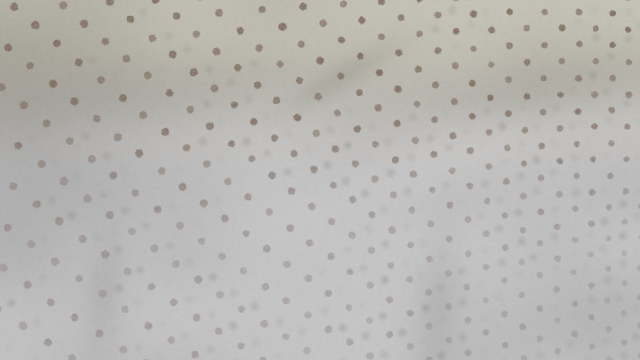
A WebGL 2 fragment shader for this pattern:

```glsl
#version 300 es
precision highp float;
// Sheer pale cloth with a diagonal lattice of soft brown dots, blurred under-layer and folds.
uniform vec2 u_resolution;
out vec4 outColor;

const float CANVAS_H = 432.0;        // canvas height in cloth units
const float DOT_RADIUS_LEFT = 4.9;
const float DOT_RADIUS_RIGHT = 3.7;
const float DOT_SOFTNESS = 1.1;
const float DOT_JITTER = 0.9;
const float GHOST_RADIUS = 5.5;
const float GHOST_OPACITY = 0.17;
const float WEAVE_CONTRAST = 0.012;
const vec2 GHOST_SHIFT = vec2(17.0, -5.0);
const vec3 CLOTH_WARM = vec3(0.755, 0.745, 0.700);
const vec3 CLOTH_COOL = vec3(0.755, 0.752, 0.755);
const vec3 DOT_BROWN = vec3(0.50, 0.43, 0.38);
const vec3 DOT_FADED = vec3(0.56, 0.52, 0.51);
const vec3 GHOST_GREY = vec3(0.54, 0.53, 0.51);

float hash(vec2 p) {
  vec3 h = fract(p.xyx * vec3(0.1031, 0.1030, 0.0973));
  h += dot(h, h.yzx + 33.33);
  return fract((h.x + h.y) * h.z);
}

float noise(vec2 p) {
  vec2 i = floor(p), f = fract(p);
  f = f * f * (3.0 - 2.0 * f);
  return mix(mix(hash(i), hash(i + vec2(1, 0)), f.x),
             mix(hash(i + vec2(0, 1)), hash(i + vec2(1, 1)), f.x), f.y);
}

// Lattice index to cloth position; higher terms bend and shrink the grid.
vec2 latticeToCloth(vec2 n) {
  float i = n.x, j = n.y;
  float bendX = -0.63 + 0.021 * j - 0.0045 * i;
  float bendY = -0.13 + 0.004 * j + 0.013 * i;
  return vec2(16.0 + (27.9 - 0.06 * i) * i + (34.5 - 0.44 * j) * j + bendX * i * j,
              224.0 + (21.3 - 0.22 * i) * i + (-27.5 + 0.19 * j) * j + bendY * i * j);
}

// Inverse of the lattice map by Newton steps.
vec2 clothToLattice(vec2 p) {
  const float STEP = 0.05;
  vec2 n = vec2(7.0, 6.0);
  for (int k = 0; k < 6; k++) {
    vec2 here = latticeToCloth(n);
    vec2 di = (latticeToCloth(n + vec2(STEP, 0)) - here) / STEP;
    vec2 dj = (latticeToCloth(n + vec2(0, STEP)) - here) / STEP;
    n += inverse(mat2(di, dj)) * (p - here);
  }
  return n;
}

// Distance to the nearest dot centre; also returns the dot's index.
float dotDistance(vec2 p, float jitter, out vec2 id) {
  id = floor(clothToLattice(p) + 0.5);
  vec2 offset = vec2(hash(id + 71.0), hash(id + 137.0)) - 0.5;
  return length(p - latticeToCloth(id) - offset * 2.0 * jitter);
}

// Soft elliptical shadow or highlight, turned by an angle.
float blob(vec2 p, vec2 center, vec2 size, float angle) {
  float c = cos(angle), s = sin(angle);
  vec2 d = mat2(c, -s, s, c) * (p - center) / size;
  return exp(-dot(d, d));
}

vec3 clothColor(vec2 p) {
  vec3 color = mix(CLOTH_WARM, CLOTH_COOL, smoothstep(40.0, 230.0, p.y));
  float shade = 0.08 * blob(p, vec2(0, 60), vec2(190, 120), 0.0);
  shade += 0.055 * blob(p, vec2(230, 105), vec2(260, 45), -0.12);
  shade += 0.05 * blob(p, vec2(410, 92), vec2(75, 16), -0.55);
  shade += 0.06 * blob(p, vec2(630, 110), vec2(170, 38), -0.08);
  shade += 0.05 * blob(p, vec2(20, 250), vec2(130, 120), 0.0);
  shade += 0.045 * blob(p, vec2(125, 355), vec2(22, 75), 0.08);
  shade += 0.045 * blob(p, vec2(525, 370), vec2(26, 90), 0.1);
  shade += 0.04 * blob(p, vec2(690, 390), vec2(110, 60), -0.4);
  shade -= 0.02 * blob(p, vec2(520, 200), vec2(200, 35), -0.35);
  shade += 0.035 * (noise(p / vec2(110, 75) + 4.0) - 0.5);
  return color - shade;
}

void main() {
  float pixel = CANVAS_H / u_resolution.y;
  vec2 p = gl_FragCoord.xy * pixel;
  p.y = CANVAS_H - p.y;
  float across = p.x / (CANVAS_H * u_resolution.x / u_resolution.y);
  float soft = max(DOT_SOFTNESS, pixel);
  vec3 color = clothColor(p);

  // Blurred dots of the layer beneath
  vec2 id;
  float ghost = dotDistance(p - GHOST_SHIFT, 4.0, id);
  float ghostMask = 1.0 - smoothstep(0.0, GHOST_RADIUS * 1.6, ghost);
  float ghostFade = hash(id + 19.0) * smoothstep(0.2, 0.7, noise(p / 90.0 + 8.0));
  color = mix(color, GHOST_GREY, ghostMask * ghostFade * GHOST_OPACITY * 2.0);

  // Flocked dots with ragged edges and uneven fading
  float d = dotDistance(p, DOT_JITTER, id);
  float radius = mix(DOT_RADIUS_LEFT, DOT_RADIUS_RIGHT, across);
  radius *= 0.93 + 0.14 * hash(id + 41.0);
  d += 1.2 * (noise(p * 0.55) - 0.5);
  float mask = 1.0 - smoothstep(radius - soft, radius + soft, d);
  float low = smoothstep(90.0, 330.0, p.y);
  float strength = mix(0.84, 0.60, low) - 0.20 * across * low;
  strength *= 0.72 + 0.34 * hash(id + 7.0);
  strength *= 0.78 + 0.40 * noise(p * 0.9 + 30.0);
  color = mix(color, mix(DOT_BROWN, DOT_FADED, low), mask * strength);

  // Fine weave
  color += WEAVE_CONTRAST * (noise(p * vec2(0.9, 0.25)) + noise(p * vec2(0.25, 0.9)) - 1.0);
  outColor = vec4(color, 1.0);
}
```
